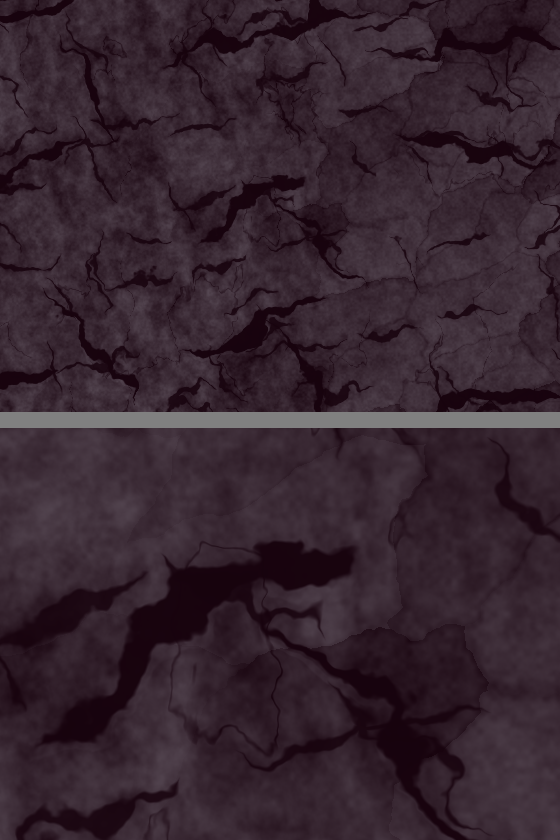
Top, the full canvas; bottom, a detail of the centre.
This texture is drawn by a Shadertoy shader. Its source:

```glsl
float hash(vec2 p) {
    vec3 q = fract(vec3(p.xyx) * 0.1031);
    q += dot(q, q.yzx + 33.33);
    return fract((q.x + q.y) * q.z);
}

float noise(vec2 p) {
    vec2 i = floor(p), f = fract(p);
    f = f * f * (3.0 - 2.0 * f);
    return mix(mix(hash(i), hash(i + vec2(1, 0)), f.x),
               mix(hash(i + vec2(0, 1)), hash(i + vec2(1, 1)), f.x), f.y);
}

mat2 rotation(float a) {
    return mat2(cos(a), -sin(a), sin(a), cos(a));
}

float fbm(vec2 p) {
    float sum = 0.0, amp = 0.5;
    for (int i = 0; i < 5; i++) {
        sum += amp * noise(p);
        p = rotation(0.6) * p * 2.03 + 17.0;
        amp *= 0.5;
    }
    return sum / 0.97;
}

// Tapered fissures, one per cell: x is the dark core, y its soft shadow
vec2 fissures(vec2 p, float scale, float width, float seed) {
    vec2 u = p * scale, cell = floor(u), result = vec2(0);
    float blur = 0.0022 * scale;
    for (int j = -1; j <= 1; j++)
    for (int i = -1; i <= 1; i++) {
        vec2 id = cell + vec2(i, j) + seed;
        float pick = hash(id + 3.7), vary = hash(id + 9.1) - 0.5;
        vec2 centre = cell + vec2(i, j) + vec2(hash(id), hash(id + 5.3));
        // Most run level and rise to the right, the rest fall steeply
        float angle = pick < 0.58 ? 0.14 + 0.8 * vary : -1.1 + 0.5 * vary;
        vec2 q = rotation(-angle) * (u - centre);
        q = vec2(dot(u - centre, vec2(cos(angle), sin(angle))),
                 dot(u - centre, vec2(-sin(angle), cos(angle))));
        float reach = 0.4 + 0.35 * hash(id + 12.9);
        q.y += 0.5 * vary * q.x * q.x + 0.2 * (noise(vec2(q.x * 5.0, pick * 90.0)) - 0.5);
        float taper = max(1.0 - q.x * q.x / (reach * reach), 0.0);
        float swell = 0.15 + 1.5 * noise(vec2(q.x * 7.0 + 40.0, pick * 50.0));
        float body = width * taper * swell * (pick < 0.58 ? 1.0 : 0.65);
        float d = abs(q.y) - body;
        float fade = smoothstep(0.0, 0.2, taper);
        result = max(result, fade * vec2(smoothstep(blur, -blur, d),
                                         exp(-max(d, 0.0) / (width * 1.3))));
    }
    return result;
}

// Slanted rock plates: x is the plate tone, y the distance to its seam
vec2 plates(vec2 p) {
    vec2 u = rotation(0.6) * p * vec2(1.0);
    u *= vec2(4.0, 7.5);
    vec2 cell = floor(u);
    float first = 9.0, second = 9.0, tone = 0.0;
    for (int j = -1; j <= 1; j++)
    for (int i = -1; i <= 1; i++) {
        vec2 id = cell + vec2(i, j);
        vec2 away = id + vec2(hash(id + 21.0), hash(id + 47.0)) - u;
        float d = length(away);
        if (d < first) {
            second = first;
            first = d;
            tone = hash(id + 71.0) - 0.5 + 0.35 * away.y;
        } else second = min(second, d);
    }
    return vec2(tone, second - first);
}

void mainImage(out vec4 fragColor, in vec2 fragCoord) {
    vec2 p = fragCoord / iResolution.y;
    vec2 jag = vec2(fbm(p * 11.0), fbm(p * 11.0 + 60.0)) - 0.5;
    vec2 w = p + 0.09 * jag;

    // Smooth plates on the right, upright weathered grain on the left
    float smoothRock = smoothstep(0.55, 1.0, p.x + 0.6 * (fbm(p * 3.0 + 8.0) - 0.5));
    vec2 plate = plates(w);
    float grain = fbm(vec2(w.x * 24.0 + w.y * 5.0, w.y * 8.0)) - 0.5;
    float tone = 0.63 + 0.5 * (fbm(p * 3.0 + 31.0) - 0.5);
    tone += grain * mix(0.85, 0.3, smoothRock);
    tone += plate.x * mix(0.08, 0.38, smoothRock);
    tone -= 0.18 * smoothRock * smoothstep(0.07, 0.0, plate.y);

    // Pitted surface and fine speckle
    tone += (fbm(p * 55.0) - 0.5) * mix(0.6, 0.4, smoothRock);
    tone += 0.16 * (noise(p * 190.0) - 0.5);

    // Hairline cracks, broken into patches
    float vein = abs(fbm(w * vec2(8.0, 4.5) + 13.0) - 0.5);
    tone -= 0.32 * smoothstep(0.013, 0.0, vein) * smoothstep(0.4, 0.65, noise(p * 7.0));

    // Deep fissures with shaded rims and pale lower lips
    vec2 large = fissures(w, 3.0, 0.05, 4.0);
    vec2 small = fissures(w + 0.3, 6.5, 0.045, 57.0);
    float lip = fissures(w + vec2(0.0, 0.011), 3.0, 0.05, 4.0).x;
    tone += 0.12 * lip * (1.0 - large.x);
    tone -= 0.2 * large.y + 0.13 * small.y;
    tone *= (1.0 - 0.97 * large.x) * (1.0 - 0.85 * small.x);

    vec3 shadow = vec3(0.09, 0.01, 0.052), stone = vec3(0.30, 0.243, 0.285);
    fragColor = vec4(mix(shadow, stone, clamp(tone, 0.0, 1.15)), 1.0);
}
```
